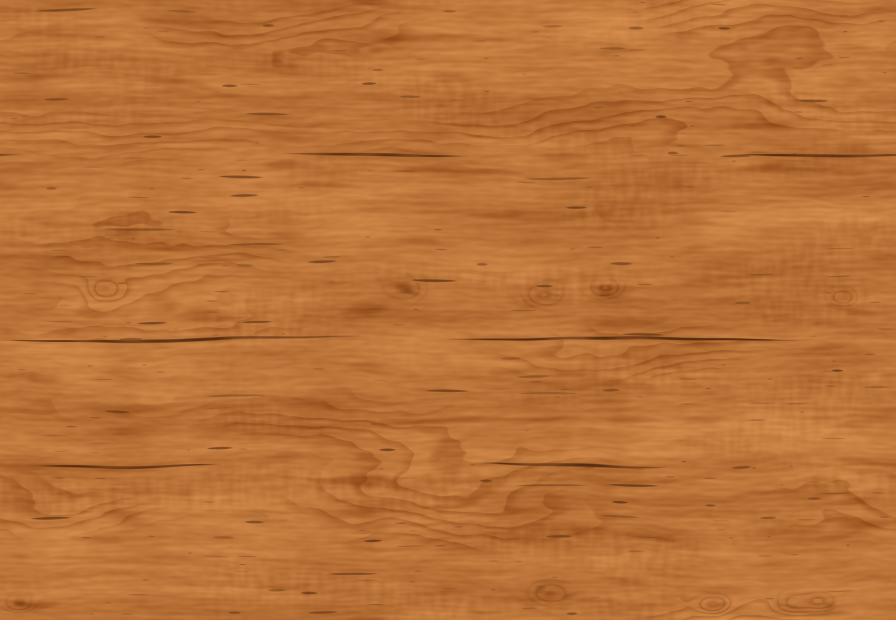
This texture is drawn by a Shadertoy shader. Its source:

```glsl
// Draws a tiling sheet of warm brown wood with horizontal grain, knots and cracks.

float hash(vec2 p) {
    return fract(sin(dot(p, vec2(127.1, 311.7))) * 43758.545);
}

vec2 gradient(vec2 cell, vec2 period) {
    float angle = 6.28318 * hash(mod(cell, period) + period * 0.37);
    return vec2(cos(angle), sin(angle));
}

// Gradient noise that wraps after a whole number of cells
float noise(vec2 uv, vec2 period) {
    vec2 p = uv * period, i = floor(p), f = p - i;
    vec2 s = f * f * f * (f * (f * 6.0 - 15.0) + 10.0);
    vec2 e = vec2(1, 0);
    float low = mix(dot(gradient(i, period), f),
                    dot(gradient(i + e.xy, period), f - e.xy), s.x);
    float high = mix(dot(gradient(i + e.yx, period), f - e.yx),
                     dot(gradient(i + 1.0, period), f - 1.0), s.x);
    return mix(low, high, s.y);
}

// Tapered sliver around the origin
float sliver(vec2 d, float halfLength, float halfWidth, float blur) {
    float taper = 1.0 - pow(d.x / halfLength, 2.0);
    float width = halfWidth * max(taper, 0.0);
    return (1.0 - smoothstep(width - blur, width + blur, abs(d.y)))
         * smoothstep(0.0, 0.5, taper);
}

// One short dark pore in some cells of a grid
float pores(vec2 uv, vec2 grid, float share) {
    vec2 p = uv * grid, cell = mod(floor(p), grid);
    float pick = hash(cell + 3.1);
    float halfLength = mix(0.06, 0.42, pow(hash(cell + 7.7), 2.0));
    vec2 center = vec2(mix(halfLength, 1.0 - halfLength, hash(cell + 13.3)),
                       mix(0.3, 0.7, hash(cell + 19.9)));
    float blur = 0.8 * grid.y / iResolution.y;
    float mark = sliver(fract(p) - center, halfLength, 0.07, blur);
    return mark * step(pick, share) * mix(0.35, 1.0, hash(cell + 29.0));
}

void mainImage(out vec4 fragColor, in vec2 fragCoord) {
    vec2 uv = fragCoord / iResolution.xy;
    float aspect = iResolution.x / iResolution.y;

    // Gentle waviness of the fibres
    vec2 grain = uv;
    grain.y += 0.010 * noise(uv, vec2(4, 7)) + 0.003 * noise(uv, vec2(13, 22));

    // Height field whose contours are the growth rings
    float height = 26.0 * uv.y + 4.0 * noise(uv, vec2(5, 9))
                 + 0.7 * noise(uv, vec2(14, 26)) + 0.25 * noise(uv, vec2(40, 60));

    // Knots lie along two bands and bend the rings
    float knots = 0.0;
    for (int i = 0; i < 10; i++) {
        float k = float(i);
        vec2 center = vec2(hash(vec2(k, 1.7)),
                           mix(0.53, 0.03, mod(k, 2.0)) + 0.03 * (hash(vec2(k, 5.3)) - 0.5));
        vec2 d = (fract(uv - center + 0.5) - 0.5) * vec2(aspect, 1.0);
        float size = mix(0.012, 0.026, hash(vec2(k, 9.1)));
        d /= size * vec2(1.6, 1.0);
        float bump = exp(-dot(d, d));
        height += 2.6 * bump;
        knots += bump;
    }

    // Thin late-wood lines, soft on one side
    float slope = fwidth(height);
    float phase = fract(height);
    float edge = clamp(1.0 - slope, 0.6, 0.93);
    float rings = smoothstep(edge - 0.45, edge, phase) * (1.0 - smoothstep(edge, 1.0, phase));
    rings *= 1.0 - smoothstep(0.35, 0.8, slope);
    float ringMask = smoothstep(-0.05, 0.3, noise(uv, vec2(3, 8)));
    ringMask = max(ringMask, min(knots, 1.0));

    // Broad bands, streaks, fibres and blotches
    float tone = 0.009;
    tone += 0.070 * noise(grain, vec2(2, 13));
    tone += 0.060 * noise(grain, vec2(4, 34));
    tone += 0.045 * noise(grain, vec2(8, 75));
    tone += 0.055 * noise(grain, vec2(18, 150));
    tone += 0.035 * noise(grain, vec2(60, 170));
    tone += 0.045 * noise(uv, vec2(9, 11));
    tone -= 0.080 * smoothstep(0.2, 0.6, noise(grain, vec2(11, 42)));

    // Faint cross figure in patches
    float figure = smoothstep(0.0, 0.35, noise(uv, vec2(5, 12)));
    tone += 0.045 * figure * noise(uv, vec2(130, 32));

    tone -= 0.075 * rings * ringMask + 0.035 * min(knots, 1.2);

    // Short pores and a few long cracks with a soft stain around them
    float dark = 0.75 * pores(grain, vec2(9, 34), 0.24);
    dark = max(dark, 0.40 * pores(grain, vec2(23, 71), 0.14));
    dark = max(dark, 0.50 * smoothstep(0.25, 0.6, noise(grain, vec2(34, 60)))
                   * min(knots, 1.0));
    vec3 crackRows = vec3(0.453, 0.75, 0.25);
    for (int i = 0; i < 6; i++) {
        int row = i / 2;
        float k = float(i);
        vec2 center = vec2(0.5 * k + 0.2 + 0.22 * float(row), crackRows[row]);
        vec2 d = fract(grain - center + 0.5) - 0.5;
        d.y += 0.02 * d.x * (hash(vec2(k, 2.9)) - 0.3);
        float reach = row == 0 ? 0.22 : 0.11;
        float strength = mix(0.6, 1.0, smoothstep(-0.3, 0.3, noise(uv, vec2(19, 8))));
        dark = max(dark, strength * sliver(d, reach, 0.0024, 0.8 / iResolution.y));
        tone -= 0.045 * sliver(d, reach, 0.004, 0.010);
    }

    vec3 wood = vec3(0.73, 0.45, 0.22) + tone * vec3(1.0, 0.98, 0.78);
    fragColor = vec4(mix(wood, vec3(0.34, 0.18, 0.07), dark), 1.0);
}
```
